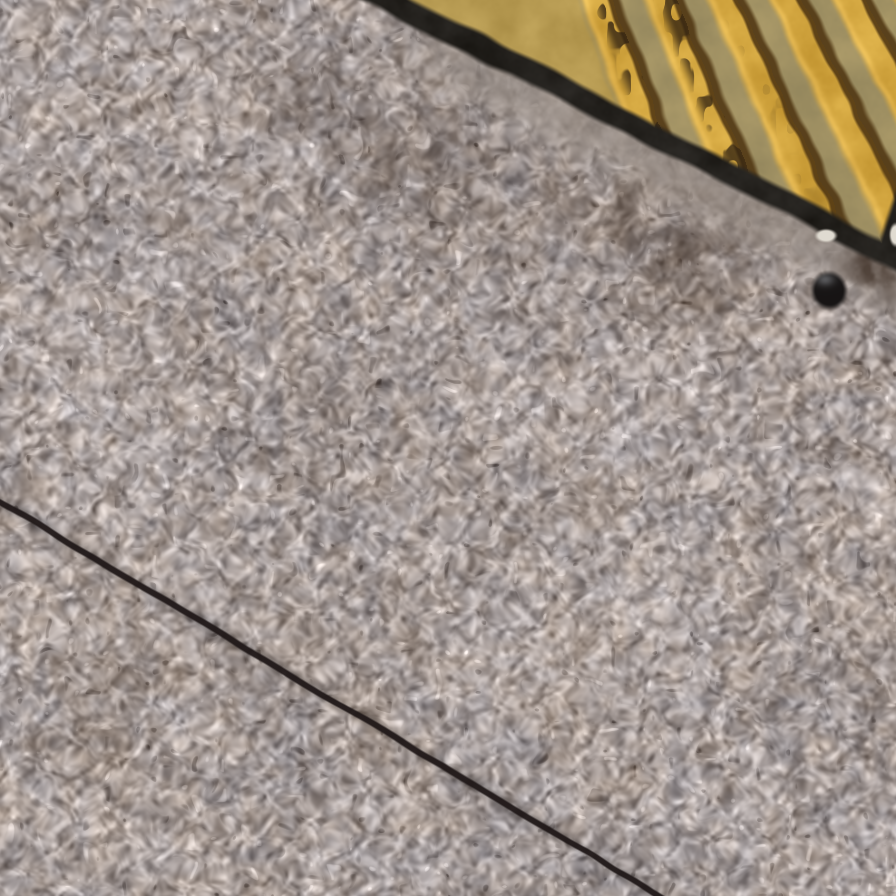
A Shadertoy shader for this texture:

```glsl
// Speckled granite paving with a thin diagonal joint and a ribbed yellow plate.
// Layered value noise makes the stone grain and stains; signed line distances
// place the joint and plate rim, and a fanned repeat forms the ribs.

float hash(vec2 p) {
    vec3 q = fract(vec3(p.xyx) * 0.1031);
    q += dot(q, q.yzx + 33.33);
    return fract((q.x + q.y) * q.z);
}

float noise(vec2 p) {
    vec2 i = floor(p), f = fract(p);
    f = f * f * (3.0 - 2.0 * f);
    return mix(mix(hash(i), hash(i + vec2(1, 0)), f.x),
               mix(hash(i + vec2(0, 1)), hash(i + vec2(1, 1)), f.x), f.y);
}

float fbm(vec2 p) {
    float sum = 0.0, amp = 0.5;
    for (int i = 0; i < 4; i++) {
        sum += amp * noise(p);
        p = mat2(1.6, 1.2, -1.2, 1.6) * p + 17.3;
        amp *= 0.5;
    }
    return sum / 0.9375;
}

// Soft elliptical patch: 1 at its centre, fading outwards
float blob(vec2 p, vec2 centre, vec2 size) {
    vec2 q = (p - centre) / size;
    return exp(-dot(q, q));
}

// Signed height above a line through (x0, y0), measured across it
float above(vec2 p, float x0, float y0, float slope) {
    return (p.y - y0 - slope * (p.x - x0)) / sqrt(1.0 + slope * slope);
}

vec3 granite(vec2 p) {
    // Warped, stretched grains leaning both ways along the diagonals
    vec2 w = p + 0.009 * (vec2(noise(p * 55.0), noise(p * 55.0 + 40.0)) - 0.5);
    vec2 d = vec2(w.x + w.y, w.x - w.y);
    float grain = 0.38 * (noise(d * vec2(58, 108) + 100.0) - 0.5)
                + 0.30 * (noise(d * vec2(125, 80) + 240.0) - 0.5)
                + 0.20 * (noise(w * 205.0 + 60.0) - 0.5);
    float cloud = fbm(p * 9.0 + 3.0) - 0.5;
    float tint = noise(p * 65.0 + 310.0) + noise(p * 24.0 + 80.0) - 1.0;
    vec3 col = vec3(0.647, 0.607, 0.592) + grain * 0.72 + cloud * 0.10;
    col += tint * vec3(0.022, 0.002, -0.026);
    // Sparse pale crystals and dark mica flecks
    float fleck = noise(w * 92.0 + 500.0);
    col += 0.13 * smoothstep(0.86, 0.98, fleck);
    col -= 0.15 * smoothstep(0.15, 0.03, fleck);
    return col;
}

vec3 ribbedPlate(vec2 p, float aa) {
    float depth = 1.0 - p.y;
    float pitch = 0.0703 + 0.04 * depth;
    float k = (p.x - 0.684 - 0.38 * depth) / pitch;
    k += 0.06 * (noise(p * 45.0) - 0.5);
    float f = fract(k), e = aa / pitch + 0.03;
    float wear = fbm(p * 32.0 + 9.0);
    vec3 pale = mix(vec3(0.57, 0.52, 0.36), vec3(0.69, 0.62, 0.42), wear);
    vec3 bright = mix(vec3(0.74, 0.56, 0.17), vec3(0.90, 0.73, 0.32), wear);
    vec3 col = mix(pale, bright, smoothstep(0.47 - e, 0.52 + e, f));
    col += 0.07 * exp(-pow((f - 0.56) / 0.06, 2.0));
    // Shaded groove to the right of each raised rib
    float groove = 1.0 - smoothstep(0.07, 0.12 + e, min(f, (1.0 - f) * 1.6));
    col = mix(col, vec3(0.31, 0.21, 0.07), groove * 0.88);
    // Chipped paint on the first ribs
    float chips = smoothstep(0.58, 0.70, noise(p * vec2(110, 70) + 20.0));
    chips *= smoothstep(0.30, 0.05, abs(f - 0.89)) * smoothstep(2.2, 0.7, k);
    col = mix(col, vec3(0.20, 0.14, 0.07), chips * 0.8);
    // Flat panel left of the ribs
    vec3 panel = mix(vec3(0.66, 0.55, 0.27), vec3(0.78, 0.67, 0.38), wear);
    return mix(panel, col, smoothstep(-0.56 - e, -0.52 + e, k));
}

void mainImage(out vec4 fragColor, in vec2 fragCoord) {
    vec2 p = fragCoord / iResolution.xy;
    float aa = 1.2 / iResolution.y;
    float wobble = 0.005 * (noise(p * 26.0) - 0.5);
    float rim = above(p, 0.404, 1.0, -0.505) + wobble;
    float plate = above(p, 0.462, 1.0, -0.515) + wobble;
    plate = min(plate, (p.y - 0.732 - 3.0 * (p.x - 0.983)) / 3.16);
    vec3 col = granite(p);

    // Worn smooth strip beside the plate
    float strip = smoothstep(-0.075, -0.015, rim) * smoothstep(0.40, 0.55, p.x);
    col = mix(col, vec3(0.59, 0.55, 0.52) + 0.12 * (fbm(p * 60.0) - 0.5), strip * 0.75);

    // Brown stains
    float stain = 0.55 * blob(p, vec2(0.45, 0.82), vec2(0.07, 0.065))
                + 0.45 * blob(p, vec2(0.66, 0.76), vec2(0.09, 0.05))
                + 0.85 * blob(p, vec2(0.77, 0.70), vec2(0.06, 0.055))
                + 0.30 * blob(p, vec2(0.34, 0.89), vec2(0.06, 0.07))
                + 0.22 * blob(p, vec2(0.35, 0.55), vec2(0.05, 0.04))
                + 1.30 * blob(p, vec2(0.985, 0.705), vec2(0.04, 0.032));
    stain *= 0.35 + 1.2 * smoothstep(0.3, 0.7, fbm(p * 30.0 + 70.0));
    col = mix(col, vec3(0.29, 0.235, 0.20), clamp(stain * 0.62, 0.0, 0.9));

    // Joint between slabs, with a soft shadow
    float joint = abs(above(p, 0.0, 0.440, -0.597) + 0.6 * wobble);
    col *= 1.0 - 0.25 * exp(-joint * joint / 0.00005);
    col = mix(col, vec3(0.12, 0.09, 0.09), 0.93 * smoothstep(0.0033 + aa, 0.0033 - aa, joint));

    // Dark rim, then the plate above it
    col = mix(col, vec3(0.125, 0.115, 0.10) + 0.10 * (fbm(p * 40.0) - 0.4),
              smoothstep(-0.003 - aa, 0.002 + aa, rim));
    col = mix(col, ribbedPlate(p, aa), smoothstep(-0.002 - aa, 0.003 + aa, plate));

    // Pale chips at the tip and the small round hole
    float chip = blob(p, vec2(0.922, 0.737), vec2(0.013, 0.008));
    chip += blob(p, vec2(1.0, 0.738), vec2(0.008, 0.014));
    col = mix(col, vec3(0.88, 0.86, 0.82), smoothstep(0.3, 0.7, chip));
    float hole = length(p - vec2(0.926, 0.676)) - 0.018 + wobble;
    vec3 holeCol = mix(vec3(0.09, 0.08, 0.08), vec3(0.34, 0.34, 0.35),
                       blob(p, vec2(0.921, 0.688), vec2(0.010, 0.007)));
    col = mix(col, holeCol, smoothstep(0.003 + aa, -0.003 - aa, hole));

    fragColor = vec4(clamp(col, 0.0, 1.0), 1.0);
}
```
